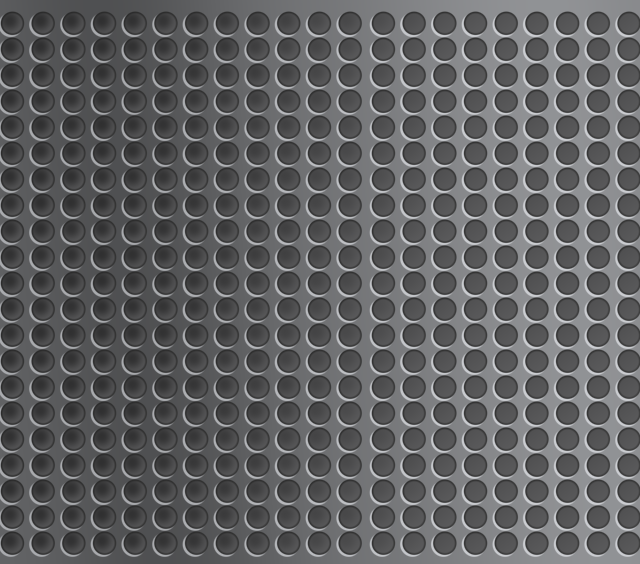
A Shadertoy shader for this pattern:

```glsl
// Brushed steel sheet with a grid of round dished holes, lit along their lower left edges.

#define COLUMNS 21.0
#define ROWS 21.0
#define PITCH vec2(0.05443, 0.04609)
#define FIRST_HOLE vec2(0.0221, 0.0369)
#define SEAM_X 0.650
#define SEAM_GAP 0.0046
#define HOLE_RADIUS 0.0207
#define FLOOR_RADIUS 0.0179
#define LIP_RADIUS 0.0220
#define LIP_OFFSET vec2(-0.0025, -0.0023)
#define VARIATION 0.0007
#define STEEL_TINT vec3(0.985, 0.995, 1.015)

float hash(vec2 p) {
    vec3 q = fract(vec3(p.xyx) * 0.1031);
    q += dot(q, q.yzx + 33.33);
    return fract((q.x + q.y) * q.z);
}

// Antialiased coverage of a disc
float disc(vec2 p, float radius, float blur) {
    return 1.0 - smoothstep(-blur, blur, length(p) - radius);
}

// Sheet brightness: dark band at left, broad glow at right, both leaning
float sheetShade(vec2 uv) {
    float t = uv.x + 0.10 * (uv.y - 0.5);
    float shade = mix(0.39, 0.315, smoothstep(-0.05, 0.20, t));
    shade = mix(shade, 0.45, smoothstep(0.20, 0.54, t));
    shade = mix(shade, 0.575, smoothstep(0.46, 0.90, t));
    return shade - 0.03 * smoothstep(0.92, 1.05, t);
}

// Bright crescent on the lip, strongest toward the lower left
float lipShine(vec2 p, vec2 id, float blur) {
    vec2 offset = LIP_OFFSET + VARIATION * (vec2(hash(id.xx), hash(id.yy + 7.0)) - 0.5);
    float facing = dot(p, normalize(LIP_OFFSET)) / max(length(p), 0.0001);
    return disc(p - offset, LIP_RADIUS, blur) * smoothstep(-0.25, 0.65, facing);
}

void mainImage(out vec4 fragColor, in vec2 fragCoord) {
    vec2 uv = fragCoord / iResolution.xy;
    vec2 pos = fragCoord / iResolution.y;
    float blur = 0.8 / iResolution.y;

    // Nearest hole, with a wider gap between the two panels of columns
    vec2 grid = pos - FIRST_HOLE;
    grid.x -= SEAM_GAP * step(SEAM_X, pos.x);
    vec2 lastId = vec2(COLUMNS, ROWS) - 1.0;
    vec2 id = clamp(floor(grid / PITCH + 0.5), vec2(0.0), lastId);
    vec2 p = grid - id * PITCH;

    // Sheet
    float sheet = sheetShade(uv);
    vec3 color = sheet * STEEL_TINT;

    // Lips reach into the rows above and below
    float shine = 0.0;
    for (float j = -1.0; j <= 1.0; j++) {
        vec2 rowId = id + vec2(0.0, j);
        if (rowId.y < 0.0 || rowId.y > lastId.y) continue;
        shine = max(shine, lipShine(p - vec2(0.0, j * PITCH.y), rowId, blur));
    }
    float lipShade = mix(0.70, 0.83, smoothstep(0.15, 0.8, uv.x));
    color = mix(color, lipShade * STEEL_TINT, 0.92 * shine);

    // Dark wall, a little lighter where it faces the light
    vec2 local = p / HOLE_RADIUS;
    float wall = mix(0.175, 0.215, uv.x) + 0.025 * dot(local, vec2(0.6, -0.6));
    color = mix(color, vec3(wall), disc(p, HOLE_RADIUS, blur));

    // Floor: deep shading at left flattens out toward the right
    float depth = 1.0 - smoothstep(0.15, 0.75, uv.x);
    float hollow = 1.0 - smoothstep(0.1, 1.15, length(local - vec2(-0.2, 0.2)));
    float dishFloor = mix(0.335, 0.31, depth) + 0.025 * dot(local, vec2(0.5, -0.6));
    dishFloor -= 0.11 * depth * hollow;
    dishFloor += 0.012 * (hash(id + 3.0) - 0.5);
    color = mix(color, dishFloor * vec3(0.995, 0.995, 1.01), disc(p, FLOOR_RADIUS, 1.5 * blur));

    fragColor = vec4(color, 1.0);
}
```
